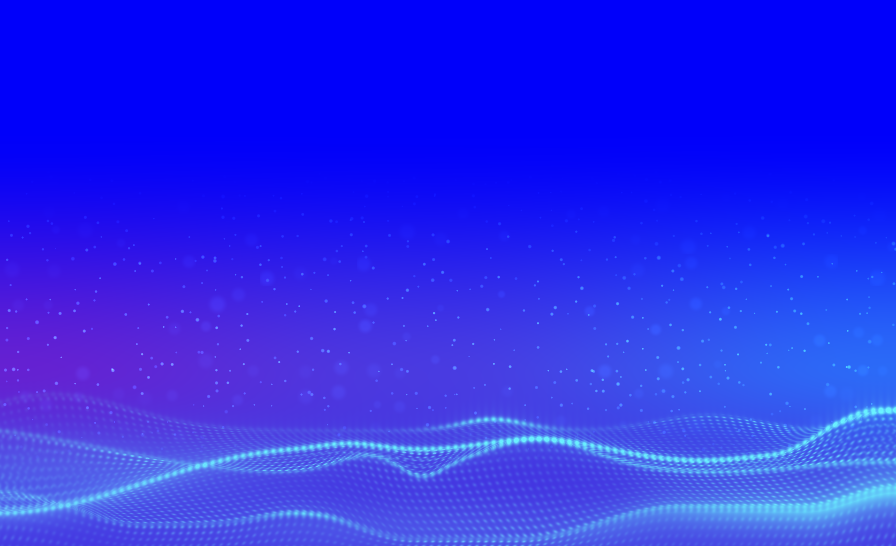
This background is drawn by a Shadertoy shader. Its source:

```glsl
// Rolling waves of glowing dots under a drifting dust field, on a blue to violet sky.

#define COLUMNS 118.0
#define DOT_SIZE 0.25
#define SHEET_GAIN 1.05
#define CREST_GAIN 0.80
#define CREST_WIDTH 0.0050
#define DUST_GAIN 0.60

const vec3 BLUE = vec3(0.00, 0.00, 0.98);
const vec3 PURPLE = vec3(0.40, 0.13, 0.82);
const vec3 VIOLET = vec3(0.29, 0.23, 0.88);
const vec3 AZURE = vec3(0.17, 0.42, 0.97);
const vec3 INDIGO = vec3(0.26, 0.20, 0.88);
const vec3 PALE = vec3(0.42, 0.70, 0.99);
const vec3 SPARK = vec3(0.22, 0.72, 0.90);
const vec3 CYAN = vec3(0.42, 0.97, 1.00);

float hash(vec2 p) {
    vec3 q = fract(vec3(p.xyx) * 0.1031);
    q += dot(q, q.yzx + 33.33);
    return fract((q.x + q.y) * q.z);
}

float bump(float x, float center, float width) {
    float d = (x - center) / width;
    return exp(-d * d);
}

// Wave outlines, as heights over the canvas width
float backRidge(float x) {
    return 0.212 + 0.066 * bump(x, 0.06, 0.12) + 0.020 * bump(x, 0.55, 0.05)
         + 0.028 * bump(x, 0.79, 0.08) + 0.036 * smoothstep(0.90, 1.0, x);
}

float mainRidge(float x) {
    return 0.060 + 0.115 * smoothstep(0.0, 0.33, x) + 0.013 * bump(x, 0.39, 0.05)
         + 0.022 * bump(x, 0.60, 0.08) - 0.018 * bump(x, 0.78, 0.09)
         + 0.075 * smoothstep(0.86, 0.98, x);
}

float foldRidge(float x) {
    return 0.220 - 0.085 * smoothstep(-0.08, 0.32, x) + 0.030 * bump(x, 0.41, 0.05)
         - 0.022 * bump(x, 0.47, 0.03) + 0.060 * bump(x, 0.60, 0.09)
         + 0.018 * smoothstep(0.80, 0.98, x);
}

float frontRidge(float x) {
    return 0.100 - 0.060 * smoothstep(0.0, 0.16, x) + 0.020 * bump(x, 0.33, 0.06)
         - 0.028 * smoothstep(0.36, 0.46, x) + 0.060 * smoothstep(0.58, 0.76, x)
         + 0.035 * smoothstep(0.90, 1.0, x);
}

// Lattice of dots stretched between two outlines, brighter toward its folds
float dotSheet(vec2 uv, float edgeA, float edgeB, float rows, float shear) {
    float low = min(edgeA, edgeB);
    float span = max(abs(edgeA - edgeB), 0.004);
    float t = (uv.y - low) / span;
    float soft = 0.004 / span;
    float inside = smoothstep(-soft, soft, t) * (1.0 - smoothstep(1.0 - soft, 1.0 + soft, t));
    float folds = 0.50 + 0.75 * exp(-5.0 * max(min(t, 1.0 - t), 0.0));
    float sway = 0.85 + 0.35 * sin(19.0 * uv.x + 4.0 * t + shear);
    vec2 cell = fract(vec2(uv.x * COLUMNS + shear * t * (1.0 - 0.4 * t), t * rows)) - 0.5;
    vec2 g = exp(-cell * cell / (DOT_SIZE * DOT_SIZE));
    float resolved = smoothstep(1.0, 3.0, span * iResolution.y / rows);
    float strand = g.x * mix(0.45, g.y, resolved * 0.85);
    return inside * folds * sway * strand * clamp(0.07 / span, 0.6, 1.3);
}

float crest(float y, float height) {
    float d = abs(y - height);
    return exp(-d * d / (CREST_WIDTH * CREST_WIDTH)) + 0.25 * exp(-d / 0.014);
}

// Scattered specks, one per grid cell
float dust(vec2 p, float scale, float radius, float density) {
    vec2 id = floor(p * scale);
    float r = radius * (0.6 + 0.8 * hash(id + 7.3));
    vec2 center = 0.2 + 0.6 * vec2(hash(id + 1.7), hash(id + 19.1));
    float d = length(fract(p * scale) - center) / scale;
    float speck = 1.0 - smoothstep(r * 0.3, r, d);
    return speck * step(1.0 - density, hash(id + 41.9)) * (0.3 + 0.7 * hash(id + 63.5));
}

vec3 sky(vec2 uv) {
    vec3 haze = mix(PURPLE, VIOLET, smoothstep(0.0, 0.5, uv.x));
    haze = mix(haze, AZURE, smoothstep(0.45, 1.0, uv.x));
    haze = mix(INDIGO, haze, smoothstep(0.08, 0.34, uv.y));
    return mix(haze, BLUE, smoothstep(0.30, 0.77, uv.y));
}

void mainImage(out vec4 fragColor, in vec2 fragCoord) {
    vec2 uv = fragCoord / iResolution.xy;
    vec2 p = fragCoord / iResolution.y;
    float x = uv.x;
    vec3 color = sky(uv);

    // Dust: fine specks and soft blurred discs
    float band = smoothstep(0.12, 0.36, uv.y) * (1.0 - smoothstep(0.40, 0.70, uv.y));
    float specks = dust(p, 26.0, 0.0036, 0.40) + dust(p + 3.1, 41.0, 0.0030, 0.30);
    float discs = dust(p + 5.7, 17.0, 0.015, 0.45);
    color += SPARK * band * DUST_GAIN * (specks + 0.13 * discs);

    // Mist behind the dots, at the lower left and lower center
    float back = backRidge(x), main = mainRidge(x);
    float fold = foldRidge(x), front = frontRidge(x);
    float rightSide = smoothstep(0.45, 0.95, x);
    float mist = bump(x, 0.08, 0.22) * bump(uv.y, 0.14, 0.07)
               + 0.8 * bump(x, 0.45, 0.25) * bump(uv.y, 0.03, 0.05);
    color = mix(color, PALE, 0.28 * mist);

    // Dotted sheets
    float sheets = (0.35 + 0.35 * rightSide) * dotSheet(uv, back, main, 13.0, 7.0);
    sheets += 0.85 * dotSheet(uv, fold, main, 8.0, -5.0);
    sheets += (0.75 + 0.3 * rightSide) * dotSheet(uv, main, front, 13.0, 9.0);
    sheets += 0.60 * dotSheet(uv, front, -0.05, 8.0, -6.0);
    color = mix(color, mix(PALE, CYAN, 0.3 + 0.5 * rightSide), clamp(sheets * SHEET_GAIN, 0.0, 0.9));

    // Bright crests, broken into beads
    float beads = 0.72 + 0.28 * cos(6.2832 * x * COLUMNS);
    float peak = 0.10 + 0.85 * bump(x, 0.55, 0.06) + 0.65 * smoothstep(0.88, 1.0, x);
    float crests = crest(uv.y, main) + peak * crest(uv.y, back);
    crests += (0.30 + 0.35 * bump(x, 0.50, 0.12) + 0.3 * rightSide) * crest(uv.y, fold);
    crests += (0.25 + 0.6 * bump(x, 0.34, 0.05) + 0.5 * rightSide) * crest(uv.y, front);
    color = mix(color, CYAN, clamp(crests * CREST_GAIN * beads, 0.0, 0.95));

    // Broad glow along the lower right and the rising left crest
    float glow = exp(-abs(uv.y - front + 0.010) / 0.034) * smoothstep(0.50, 1.0, x);
    float leftGlow = exp(-abs(uv.y - main) / 0.022) * (1.0 - smoothstep(0.10, 0.36, x));
    color = mix(color, CYAN, 0.80 * glow);
    color = mix(color, PALE, 0.40 * leftGlow);

    fragColor = vec4(clamp(color, 0.0, 1.0), 1.0);
}
```
